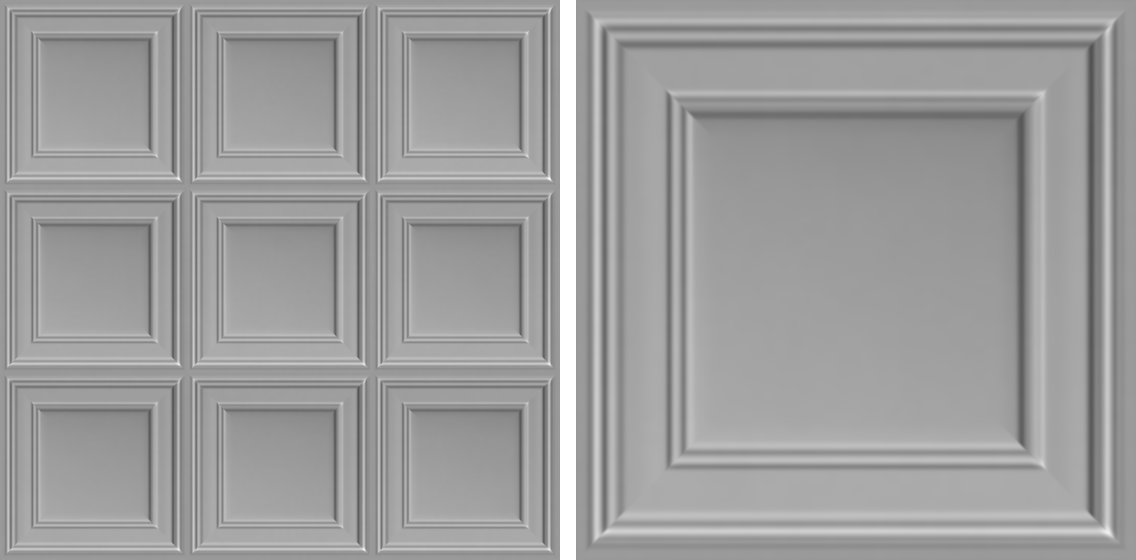
Left, the full canvas; right, a detail of the centre.
Give the GLSL for this pattern, as a WebGL 1 fragment shader.

```glsl
precision highp float;
// Grey pressed-metal coffers, three across and three down, lit from one corner.
// Each tile is a square distance field; every moulding is a stack of soft lines
// whose brightness depends on which of the four sides it runs along.

uniform vec2 u_resolution;

const float REPEATS = 3.021;        // tiles across the canvas, centred
const float PANEL_HALF = 0.294;     // half sizes, in tile units
const float INNER_FRAME = 0.338;
const float OUTER_FRAME = 0.424;
const float RIM = 0.472;
const float FINE = 0.0040;          // line widths
const float BROAD = 0.0055;
const float SHADE = 0.014;
const float MITRE_SOFTNESS = 0.005;
const float GUTTER_TONE = 0.600;
const float BAND_TONE = 0.645;
const float PANEL_TONE = 0.612;
const float TILE_VARIATION = 0.012;
const float GRAIN = 0.006;
const float GLINT = 0.26;

float hash(vec2 p) {
  return fract(sin(dot(p, vec2(127.1, 311.7))) * 43758.5453);
}

float valueNoise(vec2 p) {
  vec2 i = floor(p);
  vec2 f = fract(p);
  f = f * f * (3.0 - 2.0 * f);
  float low = mix(hash(i), hash(i + vec2(1.0, 0.0)), f.x);
  float high = mix(hash(i + vec2(0.0, 1.0)), hash(i + vec2(1.0)), f.x);
  return mix(low, high, f.y);
}

// Soft line of constant area, never thinner than the pixel footprint.
float softLine(float offset, float width, float pixel) {
  float w = sqrt(width * width + 0.16 * pixel * pixel);
  return width / w * exp(-0.5 * offset * offset / (w * w));
}

// Weights for the left, right, top and bottom sides, split along the mitres.
vec4 sideWeights(vec2 p, float pixel) {
  vec2 a = abs(p);
  float soft = max(MITRE_SOFTNESS, pixel);
  float upright = smoothstep(-soft, soft, a.x - a.y);
  float right = step(0.0, p.x);
  float top = step(0.0, p.y);
  return vec4(upright * vec2(1.0 - right, right),
              (1.0 - upright) * vec2(top, 1.0 - top));
}

// One bead or groove; tones are ordered left, right, top, bottom.
float bead(float d, float at, float width, vec4 tones, vec4 side, float pixel) {
  return dot(tones, side) * softLine(d - at, width, pixel);
}

float mouldings(float d, vec4 side, float px) {
  // outer moulding, from the rim inwards
  float tone = bead(d, 0.479, FINE, vec4(-0.10, -0.04, 0.04, -0.05), side, px);
  tone += bead(d, 0.466, FINE, vec4(0.14, -0.15, 0.09, -0.09), side, px);
  tone += bead(d, 0.452, FINE, vec4(-0.24, 0.16, -0.13, 0.13), side, px);
  tone += bead(d, 0.438, FINE, vec4(0.07, -0.10, 0.07, -0.10), side, px);
  tone += bead(d, 0.423, BROAD, vec4(-0.13, -0.28, -0.17, 0.07), side, px);
  // inner moulding, from the band to the panel
  tone += bead(d, 0.336, FINE, vec4(-0.22, 0.09, 0.09, -0.15), side, px);
  tone += bead(d, 0.324, FINE, vec4(0.06, 0.05, -0.09, 0.08), side, px);
  tone += bead(d, 0.310, FINE, vec4(-0.18, -0.06, -0.04, -0.12), side, px);
  tone += bead(d, 0.298, BROAD, vec4(0.07, -0.26, -0.18, 0.06), side, px);
  // wide shading that gathers around the steps
  tone += bead(d, 0.440, SHADE, vec4(0.0, -0.035, -0.02, 0.02), side, px);
  tone += bead(d, 0.285, SHADE, vec4(0.02, -0.025, -0.025, 0.02), side, px);
  return tone;
}

// Specular dots where the mouldings turn, strongest at the lower right.
float cornerGlints(vec2 p, float d, float px, float strength) {
  float diagonal = softLine(abs(p.x) - abs(p.y), 0.007, px);
  float dots = softLine(d - 0.458, 0.007, px) + 0.7 * softLine(d - 0.334, 0.005, px);
  float facing = p.x > 0.0 ? (p.y < 0.0 ? 1.0 : 0.75) : 0.4;
  return GLINT * strength * facing * diagonal * dots;
}

// Flat surfaces: gutter, sloping band and gently dished panel.
float surfaces(vec2 p, float d, vec4 side, float px) {
  float soft = max(0.004, px);
  float band = BAND_TONE + dot(side, vec4(0.0, -0.012, -0.022, 0.018));
  band -= 0.045 * p.y * (side.x + side.y);
  float panel = PANEL_TONE - 0.135 * p.y - 0.045 * p.x;
  panel -= 0.018 * smoothstep(0.12, PANEL_HALF, p.y);
  float tone = mix(GUTTER_TONE, band, 1.0 - smoothstep(RIM - soft, RIM + soft, d));
  // faint sheen towards the outer half of the band
  float along = clamp((d - INNER_FRAME) / (OUTER_FRAME - INNER_FRAME), 0.0, 1.0);
  tone += 0.014 * sin(along * 6.2832) * (side.x - side.y);
  return mix(tone, panel, 1.0 - smoothstep(PANEL_HALF - soft, PANEL_HALF + soft, d));
}

void main() {
  float extent = min(u_resolution.x, u_resolution.y);
  vec2 q = (gl_FragCoord.xy - 0.5 * u_resolution) / extent * REPEATS;
  float px = REPEATS / extent;
  vec2 tile = floor(q + 0.5);
  vec2 p = q - tile;
  float d = max(abs(p.x), abs(p.y));
  vec4 side = sideWeights(p, px);

  float tone = surfaces(p, d, side, px) + mouldings(d, side, px);
  tone += cornerGlints(p, d, px, 0.7 + 0.6 * hash(tile + 4.0));

  // slight differences between tiles and a soft uneven finish
  tone += TILE_VARIATION * (hash(tile + 11.0) - 0.5);
  tone += GRAIN * (valueNoise(q * 9.0 + 40.0) + valueNoise(q * 45.0 + 200.0) - 1.0);
  gl_FragColor = vec4(vec3(clamp(tone, 0.0, 1.0)), 1.0);
}
```
